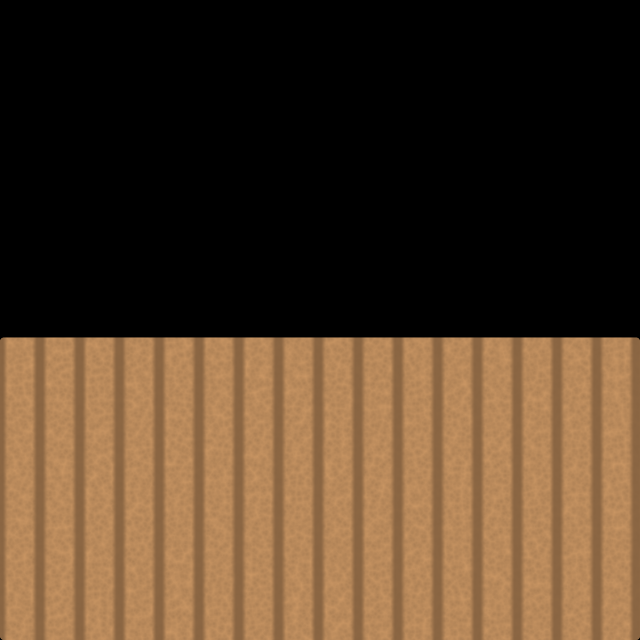
Write a WebGL 1 fragment shader that draws this pattern.

```glsl
precision highp float;
uniform vec2 u_resolution;

#define PANEL_TOP 0.4727
#define CORNER_RADIUS 0.006
#define GROOVE_PERIOD 0.06217
#define GROOVE_CORE 0.0035
#define GROOVE_EDGE 0.0130
#define GRAIN_SCALE 80.0
#define GRAIN_STRENGTH 0.17
#define BOARD_COLOR vec3(0.735, 0.545, 0.360)
#define GROOVE_COLOR vec3(0.545, 0.400, 0.262)

vec2 hash2(vec2 p) {
  vec3 q = fract(vec3(p.xyx) * vec3(0.1031, 0.1030, 0.0973));
  q += dot(q, q.yzx + 33.33);
  return fract((q.xx + q.yz) * q.zy);
}

// Distance to the nearest scattered point
float cellular(vec2 p) {
  vec2 cell = floor(p);
  vec2 local = fract(p);
  float nearest = 4.0;
  for (int y = -1; y <= 1; y++) {
    for (int x = -1; x <= 1; x++) {
      vec2 offset = vec2(float(x), float(y));
      vec2 toPoint = offset + hash2(cell + offset) - local;
      nearest = min(nearest, dot(toPoint, toPoint));
    }
  }
  return sqrt(nearest);
}

// Two layers of mottling, centred near zero
float grain(vec2 p) {
  float coarse = cellular(p * GRAIN_SCALE);
  float fine = cellular(p * GRAIN_SCALE * 1.9 + 17.3);
  return 0.6 * coarse + 0.4 * fine - 0.48;
}

float roundedBox(vec2 p, vec2 halfSize, float radius) {
  vec2 d = abs(p) - halfSize + radius;
  return length(max(d, 0.0)) + min(max(d.x, d.y), 0.0) - radius;
}

void main() {
  vec2 uv = gl_FragCoord.xy / u_resolution;
  float pixel = 1.0 / min(u_resolution.x, u_resolution.y);

  // Evenly spaced soft vertical grooves
  float grooveDist = abs(fract(uv.x / GROOVE_PERIOD + 0.5) - 0.5) * GROOVE_PERIOD;
  float board = smoothstep(GROOVE_CORE, GROOVE_EDGE, grooveDist);
  vec3 color = mix(GROOVE_COLOR, BOARD_COLOR, board);

  // Mottled surface, fainter inside the grooves
  color *= 1.0 + GRAIN_STRENGTH * mix(0.2, 1.0, board) * grain(uv);

  // Black outside the panel
  vec2 halfSize = vec2(0.5, 0.5 * PANEL_TOP);
  float panel = roundedBox(uv - halfSize, halfSize, CORNER_RADIUS);
  color *= 1.0 - smoothstep(-0.5 * pixel, 0.5 * pixel, panel);

  gl_FragColor = vec4(color, 1.0);
}
```
